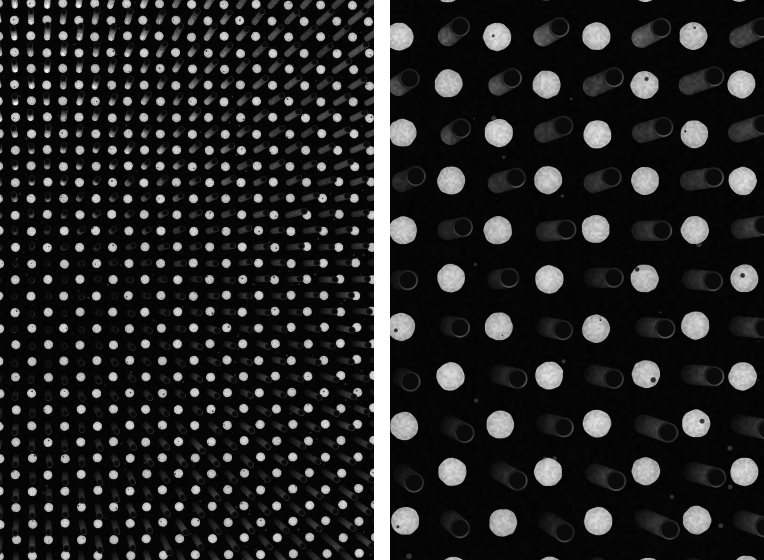
Left: the whole. Right: its middle third, enlarged.
Give the GLSL for this pattern, as a WebGL 2 fragment shader.

```glsl
#version 300 es
precision highp float;
// A checkerboard of pale round caps and dark hollow pegs on black.
// Each peg is a capsule leaning away from one vanishing point, so it grows with
// distance; hashes vary its lean and tone, and noise wears the caps.
#define COLUMN_PITCH 0.0430
#define ROW_PITCH 0.0435
#define VANISH vec2(1.3, 16.1)
#define LEAN 0.036
#define CAP_RADIUS 0.292
#define PEG_RADIUS 0.215
#define JITTER 0.035
#define CAP_TONE 0.77
#define BACK_TONE 0.017
#define WEAR 0.15

uniform vec2 u_resolution;
out vec4 outColor;

float hash(vec2 p) {
  vec3 q = fract(vec3(p.xyx) * 0.1031);
  q += dot(q, q.yzx + 33.33);
  return fract((q.x + q.y) * q.z);
}

float noise(vec2 p) {
  vec2 i = floor(p), f = fract(p);
  f = f * f * (3.0 - 2.0 * f);
  return mix(mix(hash(i), hash(i + vec2(1, 0)), f.x),
             mix(hash(i + vec2(0, 1)), hash(i + vec2(1, 1)), f.x), f.y);
}

float cover(float d, float aa) { return smoothstep(aa, -aa, d); }

// Pale cap: tone in x, coverage in y
vec2 capLayer(vec2 d, vec2 site, float aa) {
  float r = length(d);
  float tone = CAP_TONE + 0.08 * (hash(site + 71.0) - 0.5);
  tone -= 0.12 * smoothstep(0.1, CAP_RADIUS, r);
  tone += WEAR * (noise(d * 22.0 + site * 37.0) - 0.4);
  // Small dark chips on some caps
  vec2 chip = (vec2(hash(site + 13.0), hash(site + 29.0)) - 0.5) * 0.42;
  float chipSize = 0.055 * hash(site + 43.0) * step(0.6, hash(site + 59.0));
  tone *= 1.0 - 0.75 * cover(length(d - chip) - chipSize, aa) * step(0.01, chipSize);
  float edge = CAP_RADIUS + 0.025 * (noise(d * 9.0 + site * 5.0) - 0.5);
  return vec2(tone, cover(r - edge, aa));
}

// Leaning peg with a dark open end: tone in x, coverage in y
vec2 pegLayer(vec2 d, vec2 site, float aa) {
  vec2 away = site - VANISH;
  float variation = hash(site + 101.0);
  vec2 tip = away * LEAN * (0.85 + 0.3 * variation);
  tip *= 1.0 + 0.3 * step(0.98, variation);
  tip += 0.08 * (vec2(hash(site + 7.0), hash(site + 17.0)) - 0.5);
  float reach = max(length(tip), 0.02);
  vec2 axis = tip / reach;
  float along = dot(d, axis);
  float side = dot(d, vec2(-axis.y, axis.x)) / PEG_RADIUS;
  float body = length(d - axis * clamp(along, -0.12 * reach, reach)) - PEG_RADIUS;
  float h = clamp((along + PEG_RADIUS) / (reach + PEG_RADIUS), 0.0, 1.0);

  // Light catches the foot of the upper left pegs; others fade in toward the tip
  float upper = smoothstep(1.0, -10.0, away.y);
  float lit = upper * (1.0 - 0.75 * smoothstep(2.0, 18.0, away.x));
  float far = smoothstep(1.0, 12.0, length(away));
  float round = sqrt(max(0.0, 1.0 - side * side));
  float dim = mix(0.07, 0.33, far) * (0.2 + 0.8 * h);
  float bright = 0.9 * (1.0 - 0.75 * smoothstep(0.1, 0.9, h));
  float tone = mix(dim, bright, lit) * (0.3 + 0.7 * round);
  tone *= 0.7 + 0.35 * hash(site + 83.0) + 0.35 * (noise(d * 17.0 + site * 23.0) - 0.5);

  // Open end with a thin uneven rim
  vec2 e = d - tip;
  float end = length(e) - PEG_RADIUS;
  float rimLight = 0.5 + 0.5 * dot(e / max(length(e), 0.01), vec2(0.55, 0.83));
  float rim = cover(abs(end + 0.025) - 0.018, aa);
  float endTone = 0.04 + rim * (0.07 + 0.28 * rimLight * noise(e * 6.0 + site * 3.0));
  tone = mix(tone, endTone, cover(end, aa));
  return vec2(tone, cover(body, aa));
}

void main() {
  // Canvas widths, y downward from the top edge
  vec2 p = vec2(gl_FragCoord.x, u_resolution.y - gl_FragCoord.y) / u_resolution.x;
  float t = p.y / 1.5;

  // Slightly fanned grid, one unit per site
  vec2 g = vec2((p.x - 0.039 - 0.004 * t) / (COLUMN_PITCH + 0.0007 * t),
                (p.y - 0.0527 - 0.004 * p.x) / (ROW_PITCH - 0.0004 * p.x));
  float aa = 0.8 / (u_resolution.x * COLUMN_PITCH);

  // Black ground with faint grain and rare dust
  float tone = BACK_TONE + 0.018 * (noise(p * 300.0) - 0.4);
  vec2 dust = floor(g * 5.0);
  float speck = length(fract(g * 5.0) - 0.5) - 0.3 * hash(dust + 5.0);
  tone += 0.18 * step(0.985, hash(dust + 211.0)) * cover(speck, aa * 5.0);

  // Caps and pegs alternate; pegs pass in front
  vec2 caps = vec2(0.0), pegs = vec2(0.0);
  for (int j = -1; j <= 1; j++) {
    for (int i = -1; i <= 1; i++) {
      vec2 site = floor(g + 0.5) + vec2(i, j);
      vec2 d = g - site - JITTER * (2.0 * vec2(hash(site + 151.0), hash(site + 173.0)) - 1.0);
      if (mod(site.x + site.y, 2.0) < 0.5) {
        vec2 c = capLayer(d, site + 40.0, aa);
        caps = mix(caps, vec2(c.x, 1.0), c.y);
      } else {
        vec2 c = pegLayer(d, site, aa);
        pegs = vec2(mix(pegs.x, c.x, c.y), max(pegs.y, c.y));
      }
    }
  }
  tone = mix(tone, caps.x, caps.y);
  tone = mix(tone, pegs.x, pegs.y);
  outColor = vec4(vec3(clamp(tone, 0.0, 1.0)), 1.0);
}
```
